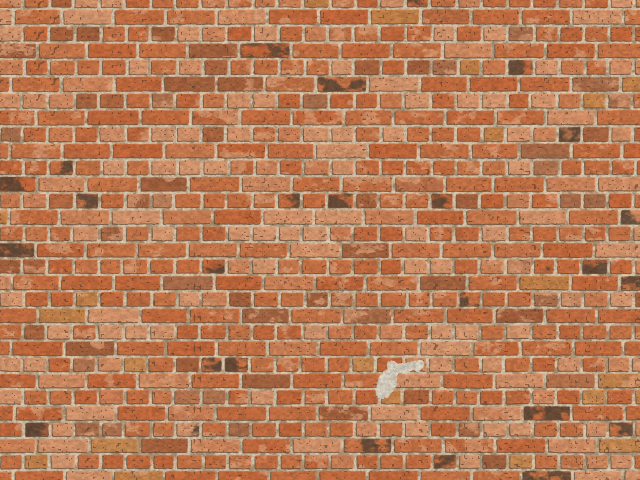
A Shadertoy shader for this texture:

```glsl
// Sunlit brick wall: header courses alternate with stretcher courses.
// Each course finds its brick from jittered joints, then a rounded box gives
// the face; hashes and noise add firing tones, scuffs, pits and worn mortar.

const float HEADER = 0.05304;              // header pitch, canvas height = 1
const vec2 JOINT = vec2(0.0079, 0.0062);   // upright and bed joint widths
const vec2 TO_LIGHT = vec2(0.0017, 0.0018);

const vec3 RED = vec3(0.73, 0.385, 0.22);
const vec3 ORANGE = vec3(0.75, 0.44, 0.27);
const vec3 PALE = vec3(0.81, 0.58, 0.43);
const vec3 BROWN = vec3(0.57, 0.35, 0.23);
const vec3 OCHRE = vec3(0.73, 0.50, 0.28);
const vec3 SOOT = vec3(0.31, 0.25, 0.20);
const vec3 MORTAR = vec3(0.80, 0.73, 0.63);
const vec3 DAMP_MORTAR = vec3(0.64, 0.55, 0.44);
const vec3 SHADE = vec3(0.34, 0.235, 0.16);
const vec3 PLASTER = vec3(0.82, 0.79, 0.73);

struct Brick { float dist; vec2 id; vec2 local; vec2 halfSize; float stretcher; };

float hash(vec2 p) {
    vec3 q = fract(p.xyx * 0.1031);
    q += dot(q, q.yzx + 33.33);
    return fract((q.x + q.y) * q.z);
}

float noise(vec2 p) {
    vec2 i = floor(p), f = fract(p);
    f = f * f * (3.0 - 2.0 * f);
    return mix(mix(hash(i), hash(i + vec2(1, 0)), f.x),
               mix(hash(i + vec2(0, 1)), hash(i + vec2(1, 1)), f.x), f.y);
}

float fbm(vec2 p) {
    float sum = 0.0, gain = 0.53;
    for (int i = 0; i < 4; i++) {
        sum += gain * noise(p);
        p = p * 2.03 + 17.3;
        gain *= 0.5;
    }
    return sum;
}

float roundBox(vec2 p, vec2 halfSize, float radius) {
    vec2 q = abs(p) - halfSize + radius;
    return length(max(q, 0.0)) + min(max(q.x, q.y), 0.0) - radius;
}

float segment(vec2 p, vec2 a, vec2 b) {
    vec2 ab = b - a;
    return length(p - a - ab * clamp(dot(p - a, ab) / dot(ab, ab), 0.0, 1.0));
}

// Position of joint i in a course, nudged a little out of step
float jointAt(float i, float row, float span) {
    return i + 0.13 * (hash(vec2(i, row) + 61.0) - 0.5) / span;
}

Brick findBrick(vec2 p) {
    // Courses tighten slightly towards the foot of the wall
    float depth = 1.0 - p.y + 0.0016 * (noise(vec2(p.x * 9.0, p.y * 5.0)) - 0.5);
    float course = 0.515 + depth * (28.37 + 0.76 * depth);
    float pitch = 1.0 / (28.37 + 1.52 * depth);
    float row = floor(course);
    float stretcher = mod(row, 2.0);
    float span = 1.0 + stretcher;

    // Stretcher courses shift by half a brick, headers by a quarter
    float phase = stretcher > 0.5 ? 0.42 + 0.5 * mod(row - 1.0, 4.0) : -0.08;
    phase += 0.2 * (hash(vec2(row, 7.0)) - 0.5);
    float x = (p.x / HEADER - phase) / span;
    float i = floor(x);
    if (x < jointAt(i, row, span)) i -= 1.0;
    else if (x > jointAt(i + 1.0, row, span)) i += 1.0;
    float left = jointAt(i, row, span), right = jointAt(i + 1.0, row, span);

    Brick b;
    b.id = vec2(i, row);
    b.stretcher = stretcher;
    b.local = vec2((x - 0.5 * (left + right)) * span * HEADER, (row + 0.5 - course) * pitch);
    b.halfSize = 0.5 * (vec2((right - left) * span * HEADER, pitch) - JOINT);
    b.halfSize -= 0.0008 * (vec2(hash(b.id + 3.0), hash(b.id + 9.0)) - 0.5);
    b.dist = roundBox(b.local, b.halfSize, 0.0025) + 0.0024 * (fbm(p * 140.0) - 0.5);
    return b;
}

vec3 brickColor(vec2 p, Brick b) {
    vec2 seed = b.id * 7.31;
    float blotch = fbm(p * vec2(38.0, 55.0) + seed);
    vec3 color = mix(RED, ORANGE, hash(b.id + 11.0));

    // Firing tone of the whole brick, then scuffs and sooty stains
    float pale = smoothstep(0.62, 0.95, hash(b.id + 23.0) + 0.1 - 0.12 * b.stretcher);
    color = mix(color, PALE, pale * 0.9);
    color = mix(color, BROWN, 0.7 * smoothstep(0.86, 0.94, hash(b.id + 37.0)));
    color = mix(color, OCHRE, 0.8 * step(0.965, hash(b.id + 41.0)));
    color = mix(color, PALE, 0.75 * smoothstep(0.56, 0.68, blotch) * step(0.5, hash(b.id + 5.0)));
    color = mix(color, SOOT, 0.8 * step(0.965, hash(b.id + 53.0)) * smoothstep(0.36, 0.58, blotch));

    // Grain, pits and a lit upper right edge
    color *= 0.84 + 0.32 * fbm(p * vec2(150.0, 210.0));
    color = mix(color, SHADE, 0.6 * smoothstep(0.83, 0.93, noise(p * 230.0 + seed)));
    vec2 rim = smoothstep(b.halfSize - 0.003, b.halfSize, b.local);
    return color * (1.0 + 0.09 * max(rim.x, rim.y));
}

void mainImage(out vec4 fragColor, in vec2 fragCoord) {
    vec2 p = fragCoord / iResolution.y;
    float soft = max(0.75 / iResolution.y, 0.0007);
    Brick brick = findBrick(p);

    // Mortar bed, with shadows cast down and left by the bricks
    vec3 color = mix(DAMP_MORTAR, MORTAR, smoothstep(0.28, 0.56, fbm(p * 75.0) + 0.1 * (p.y - 0.5)));
    color *= 0.9 + 0.2 * noise(p * 290.0);
    float shadow = 1.0 - smoothstep(-soft, soft, findBrick(p + TO_LIGHT).dist);
    color = mix(color, SHADE, 0.8 * shadow);
    color = mix(color, brickColor(p, brick), 1.0 - smoothstep(-soft, soft, brick.dist));

    // One broken spot where pale plaster shows through
    float patchDist = min(segment(p, vec2(0.796, 0.189), vec2(0.819, 0.229)) - 0.017,
                          segment(p, vec2(0.819, 0.232), vec2(0.874, 0.234)) - 0.011);
    patchDist += 0.022 * (fbm(p * 65.0) - 0.5);
    vec3 plaster = PLASTER * (0.8 + 0.36 * fbm(p * 190.0));
    color = mix(color, plaster, 1.0 - smoothstep(-soft, soft, patchDist));

    fragColor = vec4(clamp(color, 0.0, 1.0), 1.0);
}
```
